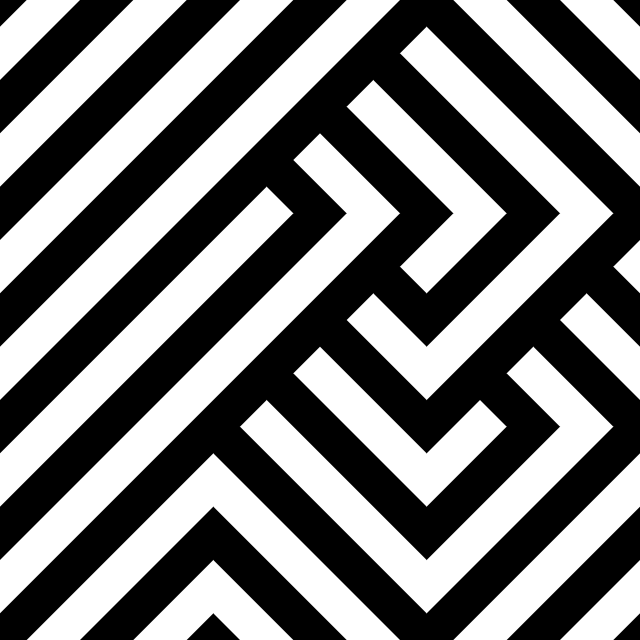
Give the GLSL for this pattern, as a Shadertoy shader.

```glsl
// Woven black and white diagonal stripes on a three by three grid of tiles.

const int GRID = 3;               // tiles per side
const float STRIPES = 2.0;        // stripes per tile along an edge
const float HALF_WIDTH = 0.25;    // half stripe width, in stripe periods
const float END_GAP = 0.125;      // gap between the seam and the stripe ends
const float SOFTNESS = 1.3;       // edge blur in pixels
const vec3 INK = vec3(0.0);
const vec3 PAPER = vec3(1.0);

// Tile kinds
const int RISING = 0;
const int FALLING = 1;
const int WOVEN = 2;

// Tile layout, rows from bottom to top
const int LAYOUT[9] = int[9](
    RISING, FALLING, RISING,
    RISING, WOVEN,   WOVEN,
    RISING, WOVEN,   FALLING);

// Signed distance to repeated diagonal stripes, positive inside
float stripes(float diagonal) {
    float fromCentre = abs(fract(diagonal * STRIPES) - 0.5);
    return (HALF_WIDTH - fromCentre) / (STRIPES * sqrt(2.0));
}

// Signed distance to the stripes of one tile
float tile(vec2 local, int kind) {
    float across = local.x - local.y;
    float rising = stripes(across);
    float falling = stripes(local.x + local.y);
    if (kind == RISING) return rising;
    if (kind == FALLING) return falling;

    // Woven: rising above the seam, falling stripes cut short below it
    float cut = (across - END_GAP) / sqrt(2.0);
    return across < 0.0 ? rising : min(falling, cut);
}

void mainImage(out vec4 fragColor, in vec2 fragCoord) {
    vec2 p = fragCoord / iResolution.xy * float(GRID);
    ivec2 cell = clamp(ivec2(floor(p)), ivec2(0), ivec2(GRID - 1));
    float dist = tile(p - vec2(cell), LAYOUT[cell.y * GRID + cell.x]);

    float blur = 0.5 * SOFTNESS * float(GRID) / min(iResolution.x, iResolution.y);
    fragColor = vec4(mix(INK, PAPER, smoothstep(-blur, blur, dist)), 1.0);
}
```
